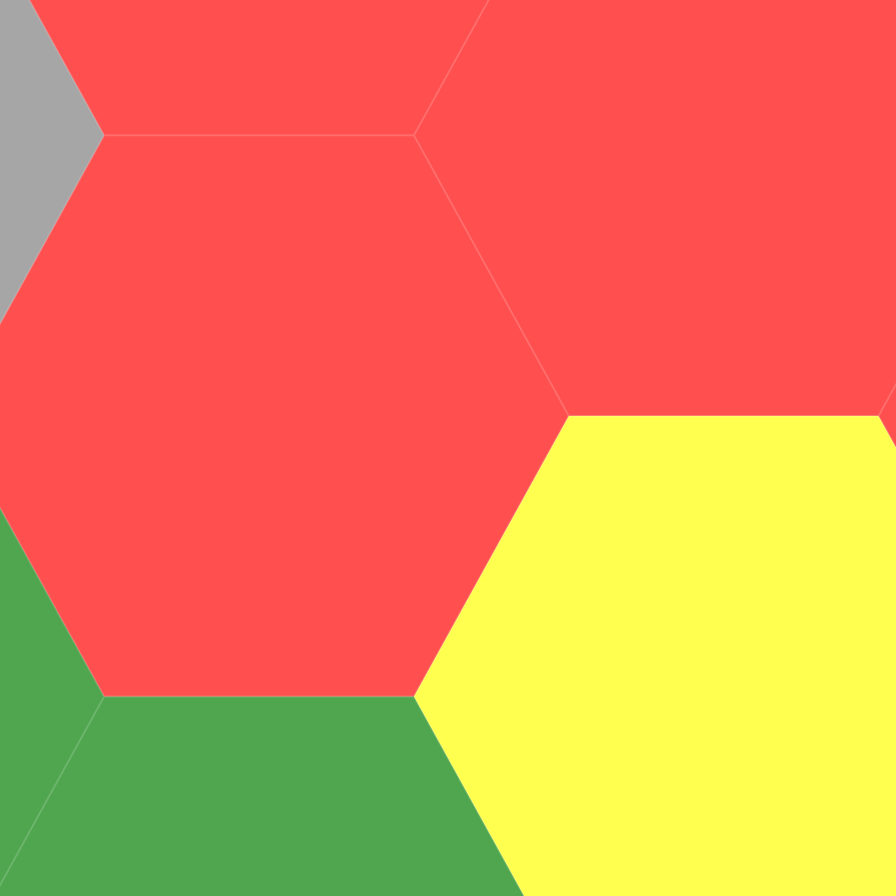
Write a Shadertoy shader that draws this pattern.

```glsl
// Large flat-topped hexagon tiles in four flat colours with faint pale seams.

const vec2 ORIGIN = vec2(0.2891, 0.5358);  // centre of cell (0, 0)
const float RADIUS = 0.3457;               // centre to side corner
const float STRETCH = 1.046;               // vertical stretch of the hexagons
const float SEAM_HALF_WIDTH = 0.001;
const float SEAM_STRENGTH = 0.17;
const vec3 SEAM_COLOR = vec3(1.0);
const vec3 RED = vec3(1.0, 0.31, 0.31);
const vec3 YELLOW = vec3(1.0, 1.0, 0.31);
const vec3 GREEN = vec3(0.31, 0.65, 0.31);
const vec3 GREY = vec3(0.655, 0.65, 0.65);

// Column pitch and half of the row pitch.
const vec2 PITCH = RADIUS * vec2(1.5, 0.8660254);

// Cells are grouped into colour regions around cell (0, 0).
vec3 cellColor(vec2 cell) {
    vec3 upper = cell.x < -0.5 ? GREY : RED;
    vec3 lower = cell.x > 0.5 ? YELLOW : GREEN;
    return cell.y < -0.5 ? lower : upper;
}

// Finds the two closest cells; returns the distance to their shared edge.
float hexEdge(vec2 p, out vec2 nearest, out vec2 second) {
    float nearestDist = 1e5;
    float secondDist = 1e5;
    nearest = second = vec2(0.0);
    float firstColumn = floor(p.x / PITCH.x);

    for (int i = 0; i < 2; i++) {
        float column = firstColumn + float(i);
        float parity = mod(column, 2.0);
        float firstRow = parity + 2.0 * floor((p.y / PITCH.y - parity) * 0.5);
        for (int j = 0; j < 2; j++) {
            vec2 cell = vec2(column, firstRow + 2.0 * float(j));
            float dist = length(p - cell * PITCH);
            if (dist < nearestDist) {
                secondDist = nearestDist;
                second = nearest;
                nearestDist = dist;
                nearest = cell;
            } else if (dist < secondDist) {
                secondDist = dist;
                second = cell;
            }
        }
    }

    vec2 a = nearest * PITCH;
    vec2 b = second * PITCH;
    return dot(0.5 * (a + b) - p, normalize(b - a));
}

void mainImage(out vec4 fragColor, in vec2 fragCoord) {
    float pixel = 1.0 / iResolution.y;
    vec2 p = (fragCoord * pixel - ORIGIN) / vec2(1.0, STRETCH);

    vec2 nearest, second;
    float edge = hexEdge(p, nearest, second);

    // Blend neighbouring fills over one pixel.
    float blend = clamp(0.5 - edge / pixel, 0.0, 0.5);
    vec3 color = mix(cellColor(nearest), cellColor(second), blend);

    // Pale hairline along every shared edge.
    float seam = clamp((SEAM_HALF_WIDTH - edge) / pixel + 0.5, 0.0, 1.0);
    color = mix(color, SEAM_COLOR, SEAM_STRENGTH * seam);

    fragColor = vec4(color, 1.0);
}
```
